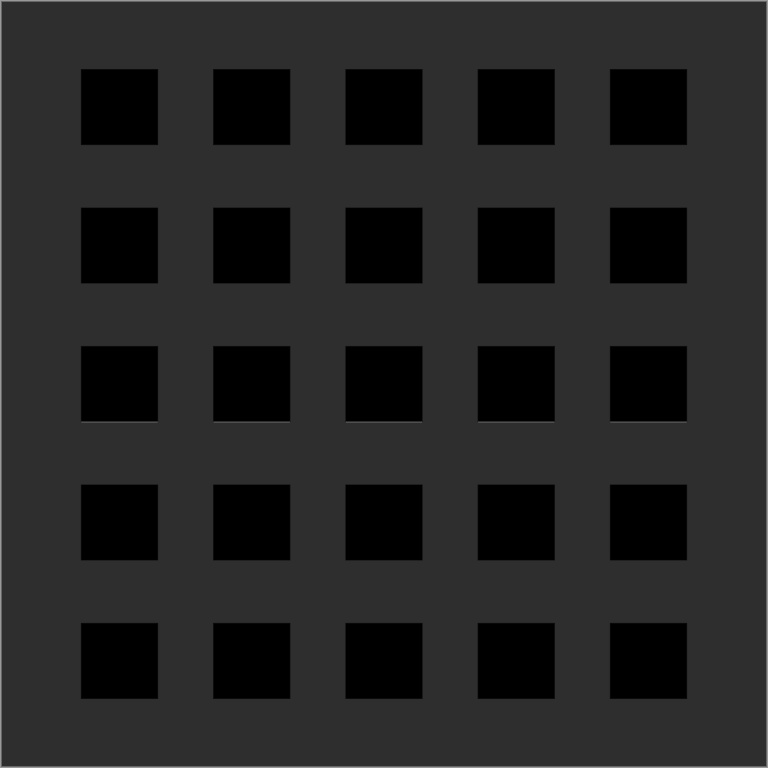
A WebGL 2 fragment shader for this pattern:

```glsl
#version 300 es
precision highp float;

uniform vec2 u_resolution;
out vec4 outColor;

const vec3 PLATE_COLOR = vec3(0.18);
const vec3 HOLE_COLOR = vec3(0.0);
const vec3 RIM_COLOR = vec3(0.08);
const vec3 LIP_COLOR = vec3(0.31);
const vec3 FRAME_COLOR = vec3(0.6);

const vec2 PITCH = vec2(0.1722, 0.1803);
const vec2 HOLE_HALF_SIZE = vec2(0.0496, 0.0488);
const float REACH = 2.0;          // holes on each side of the centre
const float RIM_WIDTH = 0.0008;
const float LIP_WIDTH = 0.002;
const float FRAME_WIDTH = 0.002;

float boxDistance(vec2 p, vec2 halfSize) {
    vec2 d = abs(p) - halfSize;
    return length(max(d, 0.0)) + min(max(d.x, d.y), 0.0);
}

// Smoothed coverage of the inside of a shape
float coverage(float dist, float pixel) {
    return clamp(0.5 - dist / pixel, 0.0, 1.0);
}

// Index of the nearest hole, limited to the grid
vec2 nearestCell(vec2 p, vec2 pitch, float reach) {
    return clamp(floor(p / pitch + 0.5), -reach, reach);
}

void main() {
    float side = min(u_resolution.x, u_resolution.y);
    float pixel = 1.0 / side;
    vec2 p = (gl_FragCoord.xy - 0.5 * u_resolution) / side;
    vec2 canvasHalf = 0.5 * u_resolution / side;

    vec2 cell = nearestCell(p, PITCH, REACH);
    vec2 local = p - cell * PITCH;
    float hole = boxDistance(local, HOLE_HALF_SIZE);

    // Plate with dark-rimmed square holes
    vec3 color = PLATE_COLOR;
    color = mix(color, RIM_COLOR, coverage(hole - RIM_WIDTH, pixel));
    color = mix(color, HOLE_COLOR, coverage(hole, pixel));

    // Pale lower lip, only on the middle row
    vec2 lipCenter = vec2(0.0, -HOLE_HALF_SIZE.y - 0.5 * LIP_WIDTH);
    float lip = boxDistance(local - lipCenter, vec2(HOLE_HALF_SIZE.x, 0.5 * LIP_WIDTH));
    float middleRow = 1.0 - step(0.5, abs(cell.y));
    color = mix(color, LIP_COLOR, middleRow * coverage(lip, pixel));

    // Thin frame along the canvas border
    float frame = -boxDistance(p, canvasHalf - FRAME_WIDTH);
    color = mix(color, FRAME_COLOR, coverage(frame, pixel));

    outColor = vec4(color, 1.0);
}
```
